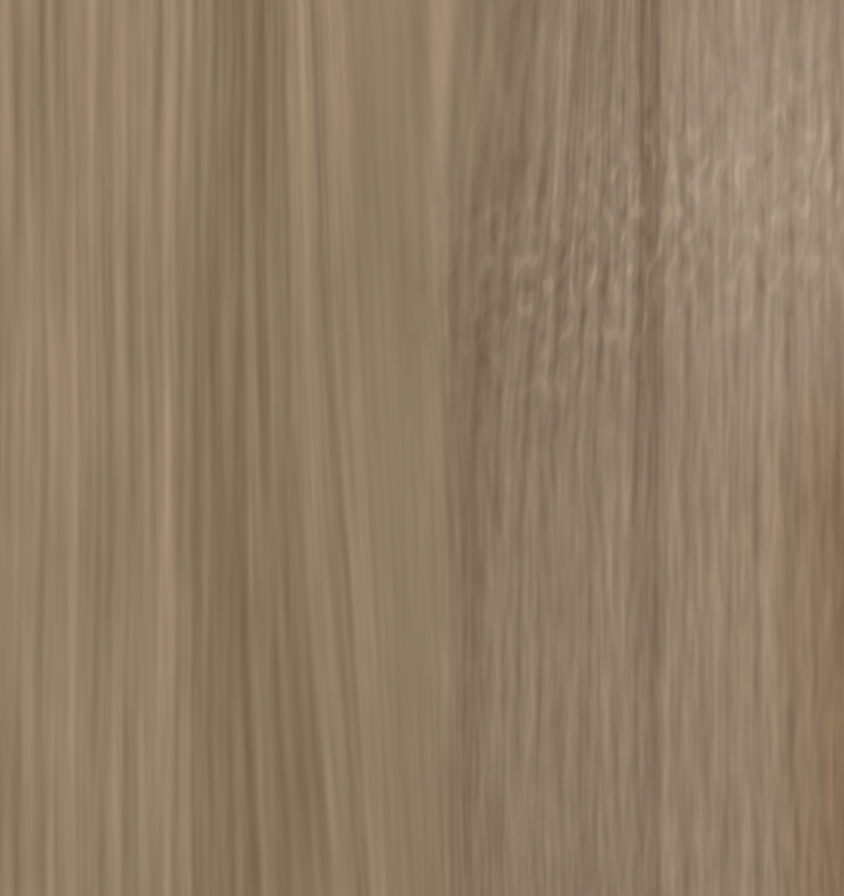
Reproduce this texture procedurally as a Shadertoy shader.

```glsl
const vec3 TAN_WOOD = vec3(0.562, 0.486, 0.388);
const vec3 ROSY_WOOD = vec3(0.566, 0.487, 0.402);
const vec3 WARM_EDGE = vec3(0.535, 0.430, 0.325);
const vec3 PALE_TINT = vec3(0.92, 0.98, 1.12);
const float RIB_COUNT = 37.0;
const float RIB_DEPTH = 0.060;
const float STREAK_DEPTH = 0.130;
const float FIBRE_DEPTH = 0.125;
const float HAIR_DEPTH = 0.060;
const float FLECK_DEPTH = 0.15;
const float SHEEN = 0.075;
const float LEAN_PALE = 0.065;
const float LEAN_FEATHER = 0.10;

// Growth bands: centre, half width, tone, fade towards the bottom
const int BAND_COUNT = 11;
const vec4 BANDS[BAND_COUNT] = vec4[](
    vec4(0.090, 0.085, 0.030, 0.0),
    vec4(0.205, 0.012, 0.050, 0.0),
    vec4(0.290, 0.058, -0.065, 0.0),
    vec4(0.378, 0.010, 0.080, 0.0),
    vec4(0.398, 0.008, -0.045, 0.0),
    vec4(0.420, 0.012, 0.085, 0.0),
    vec4(0.518, 0.009, 0.060, 0.6),
    vec4(0.565, 0.034, -0.085, 0.2),
    vec4(0.660, 0.060, -0.025, 0.0),
    vec4(0.765, 0.017, -0.105, 0.5),
    vec4(0.855, 0.065, 0.050, 0.0));

vec2 gradientAt(vec2 cell) {
    uvec2 q = uvec2(ivec2(cell)) * uvec2(1597334673u, 3812015801u);
    uint n = (q.x ^ q.y) * 1597334673u;
    n = (n ^ (n >> 15)) * 2246822519u;
    float angle = float((n >> 8) & 65535u) / 65536.0 * 6.28319;
    return vec2(cos(angle), sin(angle));
}

float gradientNoise(vec2 p) {
    vec2 i = floor(p), f = p - i;
    vec2 w = f * f * f * (f * (f * 6.0 - 15.0) + 10.0);
    float a = dot(gradientAt(i), f);
    float b = dot(gradientAt(i + vec2(1, 0)), f - vec2(1, 0));
    float c = dot(gradientAt(i + vec2(0, 1)), f - vec2(0, 1));
    float d = dot(gradientAt(i + vec2(1, 1)), f - vec2(1, 1));
    return mix(mix(a, b, w.x), mix(c, d, w.x), w.y);
}

float bell(float x, float centre, float width) {
    float d = (x - centre) / width;
    return exp(-d * d);
}

float patchMask(vec2 p, vec2 centre, vec2 size) {
    vec2 d = (p - centre) / size;
    return exp(-dot(d, d));
}

// Horizontal coordinate that follows the leaning grain
float grainCoord(vec2 p) {
    float x = p.x;
    x += LEAN_PALE * bell(p.x, 0.42, 0.10) * (p.y - 0.5);
    x -= LEAN_FEATHER * bell(p.x, 0.63, 0.10) * max(p.y - 0.5, 0.0);
    return x + 0.006 * gradientNoise(vec2(p.x * 4.0, p.y * 2.5));
}

float bandTone(float u, float y) {
    float tone = 0.0;
    for (int i = 0; i < BAND_COUNT; i++) {
        vec4 band = BANDS[i];
        float soft = 0.35 * band.y + 0.003;
        float cover = 1.0 - smoothstep(band.y - soft, band.y + soft, abs(u - band.x));
        tone += band.z * cover * mix(1.0, y * 1.4, band.w);
    }
    return tone;
}

// Even ribs on the left, changing in strength along the board
float ribTone(float u, float y) {
    float wander = 2.4 * gradientNoise(vec2(u * 14.0, y * 0.9));
    float strength = 0.8 + 0.9 * gradientNoise(vec2(u * 24.0 + 7.0, y * 1.5));
    float area = 1.0 - smoothstep(0.30, 0.42, u);
    return RIB_DEPTH * area * strength * sin(6.28319 * u * RIB_COUNT + wander);
}

float fibreTone(float u, float y) {
    float right = smoothstep(0.48, 0.58, u);
    float calm = 1.0 - 0.5 * bell(u, 0.47, 0.045);
    float streak = gradientNoise(vec2(u * 56.0, y * 1.3 + 3.0));
    float fine = gradientNoise(vec2(u * 118.0 + 9.3, y * mix(4.0, 8.0, right)));
    float hair = gradientNoise(vec2(u * 165.0 + 0.4, y * mix(14.0, 24.0, right) + 5.0));
    return calm * (STREAK_DEPTH * streak + FIBRE_DEPTH * fine + HAIR_DEPTH * mix(0.7, 1.3, right) * hair);
}

// Short pale ray flecks with darker shadows beside them
float fleckTone(vec2 p, float u) {
    float area = 0.75 * patchMask(p, vec2(0.63, 0.67), vec2(0.10, 0.13));
    area += 0.65 * patchMask(p, vec2(0.75, 0.77), vec2(0.07, 0.15));
    area += 0.80 * patchMask(p, vec2(0.92, 0.79), vec2(0.13, 0.15));
    vec2 q = vec2(u * 82.0 - p.y * 9.0, p.y * 36.0);
    q.x += 0.8 * gradientNoise(q * 0.5 + 11.0);
    float n = gradientNoise(q);
    float pale = smoothstep(0.08, 0.45, n);
    float shade = smoothstep(0.10, 0.50, -n);
    return FLECK_DEPTH * min(area, 1.0) * (pale - 0.8 * shade);
}

void mainImage(out vec4 fragColor, in vec2 fragCoord) {
    vec2 p = fragCoord / iResolution.xy;
    float u = grainCoord(p);

    // Base hue
    vec3 colour = mix(TAN_WOOD, ROSY_WOOD, smoothstep(0.38, 0.64, u));
    float edge = smoothstep(0.90, 1.0, p.x) * (1.0 - smoothstep(0.40, 0.66, p.y));
    colour = mix(colour, WARM_EDGE, 0.65 * edge);

    // Grain, with pale streaks slightly cooler than dark ones
    float tone = bandTone(u, p.y) + ribTone(u, p.y) + fibreTone(u, p.y) + fleckTone(p, u);
    tone += 0.07 * gradientNoise(vec2(u * 9.0, p.y * 2.0 + 4.0));
    colour *= 1.0 + tone * PALE_TINT;

    // Cool sheen and slight fall-off towards the bottom
    float sheen = patchMask(p, vec2(0.97, 0.79), vec2(0.20, 0.20));
    colour += SHEEN * sheen * vec3(0.75, 0.82, 0.95);
    colour *= 0.98 + 0.03 * p.y;
    fragColor = vec4(colour, 1.0);
}
```
